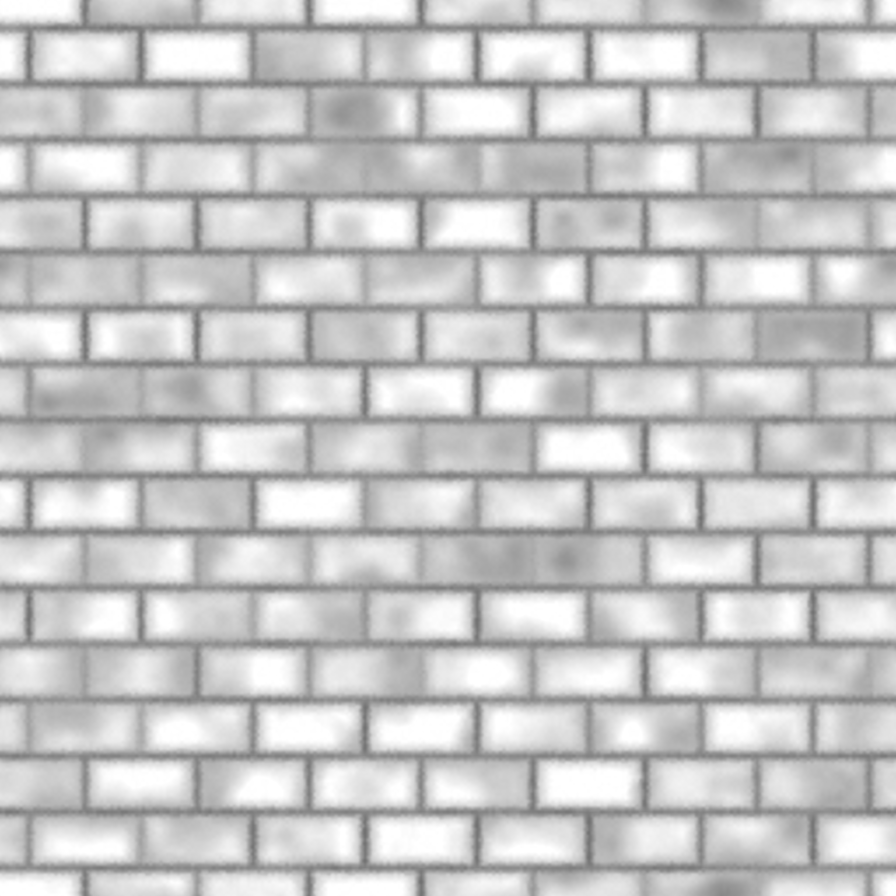
This texture is drawn by a three.js fragment shader. Its source:

```glsl
varying vec2 vUv;

const float ROWS = 16.0;
const float COLUMNS = 8.0;
const float COLUMN_SHIFT = 0.24;
const vec2 HALF_BRICK = vec2(1.0, 0.5);
const float RIM_TONE = 0.70;
const float FACE_TONE = 0.885;

float hash(vec2 p) {
  vec3 q = fract(vec3(p.xyx) * 0.1031);
  q += dot(q, q.yzx + 33.33);
  return fract((q.x + q.y) * q.z);
}

// Value noise that wraps after a whole number of cells
float noise(vec2 p, float period) {
  vec2 cell = floor(p);
  vec2 f = fract(p);
  f = f * f * (3.0 - 2.0 * f);
  vec2 a = mod(cell, period);
  vec2 b = mod(cell + 1.0, period);
  return mix(mix(hash(a), hash(vec2(b.x, a.y)), f.x),
             mix(hash(vec2(a.x, b.y)), hash(b), f.x), f.y);
}

float clouds(vec2 p, float period) {
  float sum = 0.0;
  float weight = 0.72;
  for (int i = 0; i < 4; i++) {
    sum += weight * noise(p, period);
    p = p * 2.0 + 17.0;
    period *= 2.0;
    weight *= 0.28;
  }
  return sum;
}

float brickHash(vec2 id) {
  return hash(vec2(mod(id.x, COLUMNS), mod(id.y, ROWS)) + 5.0);
}

// Stain inside one brick, cut off at its edges
float faceTone(vec2 local, vec2 id, float lightness) {
  vec2 offset = 100.0 * vec2(brickHash(id + 3.0), hash(id + 71.0));
  float stain = clouds(local * 1.15 + offset, 256.0);
  float tone = FACE_TONE + 0.20 * (lightness - 0.5) + 0.62 * (stain - 0.5);
  return clamp(tone, 0.50, 1.0);
}

float jointMask(float edgeDistance) {
  return 1.0 - smoothstep(-0.02, 0.145, edgeDistance);
}

void main() {
  // Running bond: every other row moves by half a brick
  vec2 p = vUv * ROWS;
  float course = vUv.y * ROWS + 0.5;
  float row = mod(floor(course), ROWS);
  float along = vUv.x * COLUMNS + COLUMN_SHIFT + 0.5 * mod(row, 2.0);
  vec2 id = vec2(mod(floor(along), COLUMNS), row);
  vec2 local = (fract(vec2(along, course)) - 0.5) * 2.0 * HALF_BRICK;
  vec2 edge = HALF_BRICK - abs(local);

  // Slightly rough edges and fine grain
  float grain = noise(p * 16.0, ROWS * 16.0) - 0.5;
  float fray = noise(p * 8.0, ROWS * 8.0) - 0.5;
  vec2 roughEdge = edge + 0.022 * grain + 0.018 * fray;

  // Brick face, fading to a grey rim
  float lightness = brickHash(id);
  float face = faceTone(local, id, lightness);
  float rim = mix(RIM_TONE, face, 0.25);
  vec2 fade = smoothstep(vec2(0.0), vec2(0.38, 0.31), roughEdge);
  float shade = mix(rim, face, fade.x * fade.y) + 0.015 * grain;

  // Joints are deeper beside light bricks
  float side = local.x < 0.0 ? -1.0 : 1.0;
  float pairLightness = 0.5 * (lightness + brickHash(id + vec2(side, 0.0)));
  float uprightTone = mix(0.67, 0.45, smoothstep(0.2, 0.75, pairLightness));
  float levelTone = mix(0.61, 0.46, noise(p, ROWS));
  shade = mix(shade, uprightTone + 0.03 * grain, jointMask(roughEdge.x));
  shade = mix(shade, levelTone + 0.03 * grain, jointMask(roughEdge.y));

  gl_FragColor = vec4(vec3(clamp(shade, 0.0, 1.0)), 1.0);
}
```
